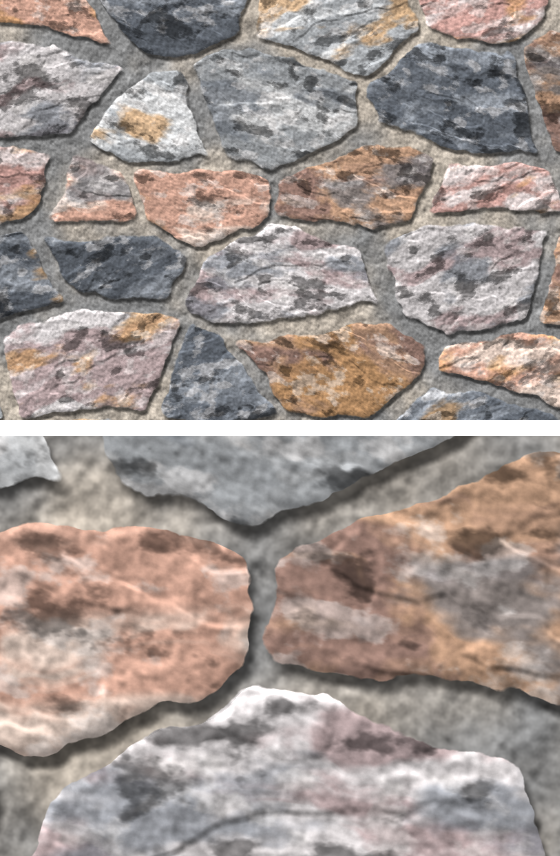
Top, the full canvas; bottom, a detail of the centre.
Give the GLSL for this texture, as a WebGL 2 fragment shader.

```glsl
#version 300 es
precision highp float;
// Rough fieldstone wall: a weighted Voronoi layout gives the stones, set in
// sandy mortar. Layered noise supplies mineral bands, broken ledges, pits and
// grain, and a height difference along the light direction shades the surface.

#define GRID vec2(2.95, 4.6)
#define JITTER vec2(0.80, 0.56)
#define SIZE_SPREAD 0.42
#define MORTAR_GAP 0.017
#define EDGE_WARP 0.075
#define CHIP_SIZE 0.014
#define RELIEF 17.0
#define GRAIN 0.34
#define LIGHT vec2(-0.45, 0.89)
#define SHADOW_REACH 0.012

uniform vec2 u_resolution;
out vec4 fragColor;

struct Stone { float inside; vec2 id; vec2 center; };

float hash(vec2 p) {
  vec3 q = fract(vec3(p.xyx) * 0.1031);
  q += dot(q, q.yzx + 33.33);
  return fract((q.x + q.y) * q.z);
}

float noise(vec2 p) {
  vec2 i = floor(p), f = fract(p);
  f = f * f * (3.0 - 2.0 * f);
  return mix(mix(hash(i), hash(i + vec2(1, 0)), f.x),
             mix(hash(i + vec2(0, 1)), hash(i + vec2(1, 1)), f.x), f.y);
}

float fbm(vec2 p) {
  float sum = 0.0, amp = 0.5;
  for (int i = 0; i < 5; i++) {
    sum += amp * noise(p);
    p = mat2(1.6, 1.2, -1.2, 1.6) * p + 17.3;
    amp *= 0.5;
  }
  return sum;
}

// Staggered, jittered stone centre in grid units
vec2 site(vec2 c) {
  vec2 jitter = vec2(hash(c + 11.0), hash(c + 47.0)) - 0.5;
  return c + 0.5 + jitter * JITTER + vec2(0.5 * mod(c.y, 2.0), 0.0);
}

float power(vec2 g, vec2 c) {
  vec2 d = g - site(c);
  return dot(d, d) - SIZE_SPREAD * hash(c + 83.0);
}

// Distance into the nearest stone, negative in the mortar
Stone findStone(vec2 p) {
  vec2 rough = vec2(fbm(p * 6.0), fbm(p * 6.0 + 40.0)) - 0.48;
  vec2 chips = vec2(fbm(p * 30.0), fbm(p * 30.0 + 9.0)) - 0.48;
  vec2 g = (p + rough * EDGE_WARP + chips * CHIP_SIZE) * GRID + 20.0;
  vec2 base = floor(g), id = base;
  float best = 1e3, edge = 1.0;
  for (int k = 0; k < 25; k++) {
    vec2 c = base + vec2(k % 5 - 2, k / 5 - 2);
    float d = power(g, c);
    if (d < best) { best = d; id = c; }
  }
  vec2 center = site(id);
  for (int k = 0; k < 25; k++) {
    vec2 c = base + vec2(k % 5 - 2, k / 5 - 2);
    if (c == id) continue;
    float d = (power(g, c) - best) / (2.0 * length((site(c) - center) * GRID));
    float h = max(0.012 - abs(edge - d), 0.0);
    edge = min(edge, d) - h * h / 0.048;   // rounds the corners
  }
  float gap = MORTAR_GAP * (0.25 + 0.6 * hash(id + 5.0) + 1.1 * noise(p * 6.0 + 70.0));
  return Stone(edge - gap, id, center);
}

// Stone height: sharp ledges, folded facets and fine pitting
float stoneHeight(vec2 q) {
  float ledge = fbm(q * vec2(4.0, 8.0)) * 5.0;
  float terrace = floor(ledge) + smoothstep(0.42, 0.58, fract(ledge));
  float facets = abs(fbm(q * vec2(11.0, 19.0)) - 0.48);
  return terrace * 0.018 - facets * 0.09 + fbm(q * vec2(24.0, 36.0)) * 0.045 + fbm(q * 75.0) * 0.022;
}

vec3 stoneColor(vec2 q, vec2 id) {
  vec3 base[6] = vec3[6](vec3(.77, .61, .54), vec3(.37, .39, .42), vec3(.72, .58, .48),
                         vec3(.60, .61, .62), vec3(.72, .57, .54), vec3(.76, .74, .74));
  vec3 vein[6] = vec3[6](vec3(.83, .75, .70), vec3(.58, .60, .63), vec3(.57, .46, .42),
                         vec3(.80, .80, .80), vec3(.82, .77, .76), vec3(.64, .57, .57));
  int kind = int(mod(id.x * 2.0 + id.y * 3.0 + floor(hash(id + 3.0) * 3.0), 6.0));
  float bands = fbm(q * vec2(5.0, 19.0) + fbm(q * 8.0) * 2.0);
  float stain = fbm(q * vec2(7.0, 15.0) + 60.0);
  vec3 col = mix(base[kind], vein[kind], smoothstep(0.42, 0.62, bands));
  vec3 tint = hash(id + 71.0) < 0.45 ? vec3(.75, .57, .38) : vec3(.42, .44, .47);
  return mix(col, tint, 0.65 * smoothstep(0.52, 0.65, stain));
}

void main() {
  vec2 p = gl_FragCoord.xy / u_resolution.y;
  float aa = 1.2 / u_resolution.y;
  Stone s = findStone(p);
  float towardLight = findStone(p + LIGHT * SHADOW_REACH).inside;
  float speckle = noise(p * 190.0) * 0.65 + noise(p * 95.0) * 0.35 - 0.5;

  // Mortar with trowelled lumps, sand grain and a cast shadow
  float lumps = fbm(p * 26.0) - fbm((p + LIGHT * 0.006) * 26.0);
  vec3 mortar = mix(vec3(.53, .53, .53), vec3(.72, .68, .63), smoothstep(0.35, 0.62, fbm(p * 4.0 + 8.0)));
  mortar *= 1.0 + lumps * 1.7 + speckle * GRAIN;
  mortar *= 1.0 - 0.55 * smoothstep(-0.004, 0.006, towardLight);

  // Stone in its own tilted frame
  float tilt = (hash(s.id + 29.0) - 0.5) * 0.8;
  mat2 turn = mat2(cos(tilt), sin(tilt), -sin(tilt), cos(tilt));
  vec2 q = turn * (p - (s.center - 20.0) / GRID) + hash(s.id) * 30.0;
  float slope = stoneHeight(q) - stoneHeight(q + turn * LIGHT * 0.005);
  float bevel = clamp((s.inside - towardLight) / SHADOW_REACH, -1.0, 1.0);
  float rim = 1.0 - smoothstep(0.0, 0.013, s.inside);
  float pits = smoothstep(0.56, 0.70, fbm(q * vec2(22.0, 34.0) + 31.0));
  float frost = smoothstep(0.54, 0.68, fbm(q * vec2(26.0, 40.0) + 5.0));
  vec3 stone = stoneColor(q, s.id) * (0.9 + 0.2 * hash(s.id + 91.0));
  stone = mix(stone, vec3(.85, .83, .82), 0.45 * frost);
  stone *= clamp(1.0 - slope * -RELIEF, 0.42, 1.32) + speckle * GRAIN;
  stone *= 1.0 + 0.26 * rim * bevel;
  stone *= 1.0 - 0.42 * pits;

  vec3 col = mix(mortar, stone, smoothstep(-aa, aa, s.inside));
  fragColor = vec4(clamp(col, 0.0, 1.0), 1.0);
}
```
